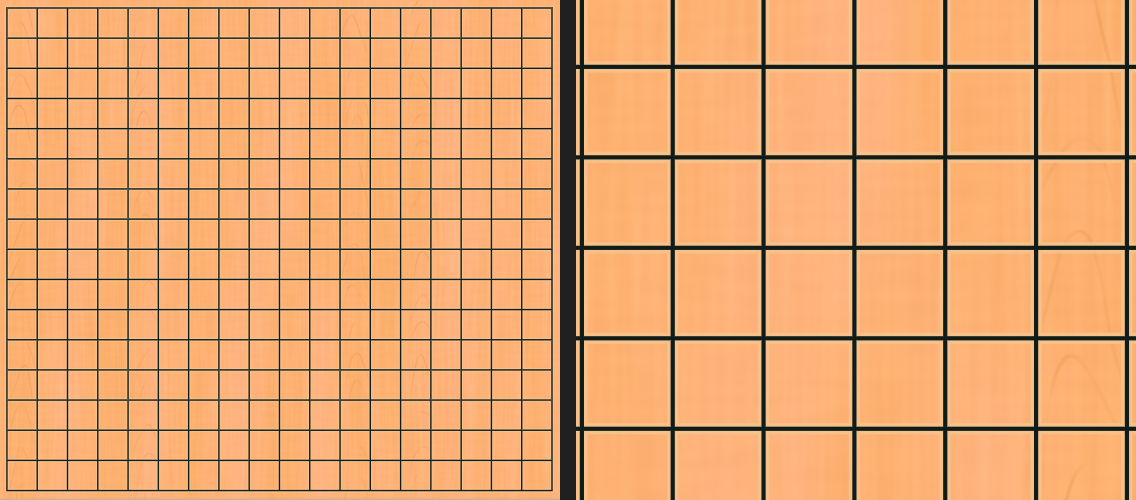
Left, the full canvas; right, a detail of the centre.
This pattern is drawn by a Shadertoy shader. Its source:

```glsl
// Wooden game board: an 18 by 16 grid of thin dark lines with pale rims.
// The maple ground layers stretched gradient noise for tint and fibres, with
// nested parabolic contours for the arched figure running down a few strips.

const vec2  CELLS       = vec2(18.0, 16.0);
const vec2  GRID_LOW    = vec2(0.0124, 0.0189);  // lower left corner, 0..1
const vec2  GRID_HIGH   = vec2(0.9857, 0.9840);  // upper right corner, 0..1
const float LINE_WIDTH  = 0.0025;                // all lengths in canvas widths
const float RIM_WIDTH   = 0.0021;
const float GRAIN_WIDTH = 0.0016;
const float EDGE_WIDTH  = 0.0030;

const vec3 WOOD_PINK   = vec3(1.00, 0.705, 0.500);
const vec3 WOOD_YELLOW = vec3(0.99, 0.690, 0.430);
const vec3 GRAIN_COLOR = vec3(0.90, 0.580, 0.310);
const vec3 RIM_COLOR   = vec3(0.96, 0.770, 0.560);
const vec3 LINE_COLOR  = vec3(0.06, 0.110, 0.100);
const vec3 EDGE_COLOR  = vec3(0.76, 0.700, 0.600);

const vec4  FIGURE_X     = vec4(0.038, 0.262, 0.635, 0.753);  // strip centres
const float FIGURE_HALF  = 0.024;
const float FIGURE_BEND  = 120.0;
const float FIGURE_RATE  = 15.0;
const float FIGURE_DEPTH = 0.42;

vec2 hashGradient(vec2 cell) {
    vec3 q = fract(cell.xyx * vec3(0.1031, 0.1030, 0.0973));
    q += dot(q, q.yzx + 33.33);
    float angle = 6.2832 * fract((q.x + q.y) * q.z);
    return vec2(cos(angle), sin(angle));
}

// Gradient noise, roughly -0.7 to 0.7
float gradientNoise(vec2 p) {
    vec2 i = floor(p), f = fract(p);
    vec2 u = f * f * f * (f * (f * 6.0 - 15.0) + 10.0);
    float a = dot(hashGradient(i), f);
    float b = dot(hashGradient(i + vec2(1, 0)), f - vec2(1, 0));
    float c = dot(hashGradient(i + vec2(0, 1)), f - vec2(0, 1));
    float d = dot(hashGradient(i + vec2(1, 1)), f - vec2(1, 1));
    return mix(mix(a, b, u.x), mix(c, d, u.x), u.y);
}

// Thin nested arches, fading away from each strip centre
float archedFigure(vec2 p, float pixel) {
    float figure = 0.0;
    for (int i = 0; i < 4; i++) {
        float seed = float(i) * 17.3;
        float sway = 0.012 * gradientNoise(vec2(seed, p.y * 7.0));
        float dx = p.x - FIGURE_X[i] - sway;
        float warp = 0.9 * gradientNoise(vec2(p.x * 25.0 + seed, p.y * 9.0));
        float field = FIGURE_RATE * (p.y + FIGURE_BEND * dx * dx) + warp + seed;
        float slope = max(fwidth(field) / pixel, 1.0);
        float dist = abs(fract(field) - 0.5) / slope;
        float contour = 1.0 - smoothstep(0.0, max(GRAIN_WIDTH, pixel), dist);
        float strip = 1.0 - smoothstep(0.5 * FIGURE_HALF, 1.3 * FIGURE_HALF, abs(dx));
        float wear = smoothstep(-0.35, 0.35, gradientNoise(p * vec2(30.0, 12.0) + seed));
        figure = max(figure, contour * strip * wear);
    }
    return figure;
}

vec3 woodColor(vec2 p, float pixel) {
    // Broad boards of pinker and yellower tint
    float tint = gradientNoise(vec2(p.x * 13.0, p.y * 1.3))
               + 0.5 * gradientNoise(p * vec2(34.0, 5.0) + 8.0);
    vec3 color = mix(WOOD_PINK, WOOD_YELLOW, smoothstep(-0.6, 0.6, tint));

    // Upright fibres, slightly bent, and faint crosswise flecks
    float bend = 0.006 * gradientNoise(p * vec2(6.0, 4.0) + 3.0);
    float fibre = gradientNoise(vec2((p.x + bend) * 190.0, p.y * 8.0))
                + 0.6 * gradientNoise(vec2((p.x + bend) * 90.0, p.y * 3.0));
    float fleck = gradientNoise(p * vec2(22.0, 130.0));
    color += vec3(0.010, 0.024, 0.030) * fibre + 0.012 * fleck;

    return mix(color, GRAIN_COLOR, FIGURE_DEPTH * archedFigure(p, pixel));
}

// Distance to the nearest grid line, in canvas widths
float gridDistance(vec2 uv, float aspect) {
    vec2 span = GRID_HIGH - GRID_LOW;
    vec2 g = (uv - GRID_LOW) / span * CELLS;
    vec2 pitch = span * vec2(1.0, aspect) / CELLS;
    vec2 across = abs(g - clamp(round(g), vec2(0.0), CELLS)) * pitch;
    vec2 beyond = max(max(-g, g - CELLS), 0.0) * pitch;
    return min(max(across.x, beyond.y), max(across.y, beyond.x));
}

float coverage(float signedDistance, float pixel) {
    return clamp(0.5 - signedDistance / pixel, 0.0, 1.0);
}

void mainImage(out vec4 fragColor, in vec2 fragCoord) {
    vec2 uv = fragCoord / iResolution.xy;
    float aspect = iResolution.y / iResolution.x;
    float pixel = 1.0 / iResolution.x;
    vec2 p = fragCoord * pixel;

    vec3 color = woodColor(p, pixel);

    // Worn lower edge of the board
    color = mix(color, EDGE_COLOR, 0.7 * coverage(p.y - EDGE_WIDTH, pixel));

    // Pale rim first, then the dark line over it
    float dist = gridDistance(uv, aspect) - 0.5 * LINE_WIDTH;
    color = mix(color, RIM_COLOR, 0.8 * coverage(dist - RIM_WIDTH, pixel));
    color = mix(color, LINE_COLOR, coverage(dist, pixel));

    fragColor = vec4(clamp(color, 0.0, 1.0), 1.0);
}
```
